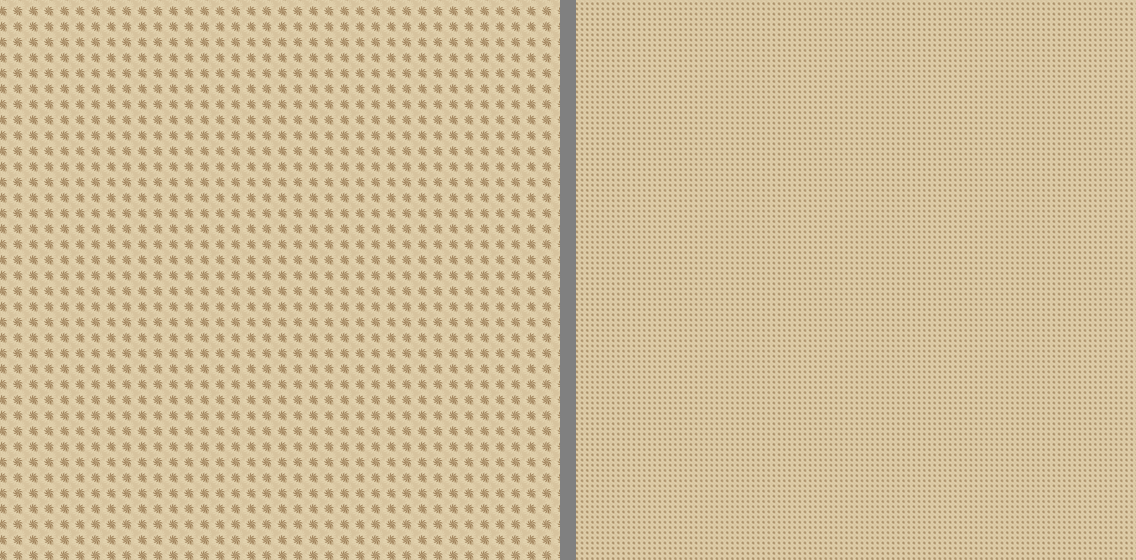
Left: one tile. Right: repeated 3 by 3.
Reproduce this pattern procedurally as a WebGL 2 fragment shader.

```glsl
#version 300 es
precision highp float;
// Small brown pinwheel swirls with cream and tan swirls behind, in a 36 by 36 grid.

uniform vec2 u_resolution;
out vec4 fragColor;

// Coverage of a curved-arm pinwheel, repeated once per unit cell.
float swirl(vec2 p, vec2 center, float radius, float arms, float twist, float px) {
    vec2 d = fract(p - center + 0.5) - 0.5;
    float r = length(d);
    float wave = sin(arms * atan(d.y, d.x + 1e-5) + twist * r / radius);
    // Arms thin out to points at the rim and blend together at the hub.
    float taper = 0.1 + 0.85 * smoothstep(0.45, 1.0, r / radius);
    float blur = max(0.6 * arms * px / max(r, 0.01), 0.25);
    float arm = clamp(0.5 + 0.5 * (wave - taper) / blur, 0.0, 1.0);
    return arm * (1.0 - smoothstep(radius - 0.8 * px, radius + 0.4 * px, r));
}

// Soft round patch, repeated once per unit cell.
float patchGlow(vec2 p, vec2 center, float radius) {
    vec2 d = fract(p - center + 0.5) - 0.5;
    return 1.0 - smoothstep(0.3 * radius, radius, length(d));
}

void main() {
    vec2 p = gl_FragCoord.xy / u_resolution * 36.0;
    float px = 36.0 / min(u_resolution.x, u_resolution.y);
    vec2 hub = vec2(0.145, 0.305);

    vec3 ground = vec3(0.85, 0.775, 0.63);
    vec3 cream = vec3(0.93, 0.885, 0.745);
    vec3 shade = vec3(0.75, 0.65, 0.49);
    vec3 brown = vec3(0.47, 0.32, 0.16);

    // Ground with a faint halo around each motif.
    vec3 color = mix(ground, vec3(0.87, 0.81, 0.67), 0.6 * patchGlow(p, hub, 0.5));

    // Pale swirls between the motifs.
    color = mix(color, shade, 0.15 * swirl(p, hub + vec2(0.5, 0.42), 0.3, 9.0, 6.0, px));
    color = mix(color, cream, 0.6 * swirl(p, hub + vec2(0.18, 0.36), 0.32, 10.0, -6.0, px));
    color = mix(color, cream, 0.7 * swirl(p, hub + vec2(-0.13, -0.08), 0.43, 12.0, 6.0, px));
    color = mix(color, cream, 0.4 * swirl(p, hub + vec2(0.42, -0.1), 0.25, 9.0, -6.0, px));

    // Small tan swirl at the lower right, then the main brown pinwheel.
    vec2 side = hub + vec2(0.16, -0.22);
    color = mix(color, shade, 0.4 * patchGlow(p, side, 0.18));
    color = mix(color, brown, 0.25 * swirl(p, side, 0.17, 7.0, 5.0, px));
    color = mix(color, shade, 0.25 * patchGlow(p, hub, 0.28));
    color = mix(color, brown, 0.84 * swirl(p, hub, 0.32, 9.0, 6.0, px));

    fragColor = vec4(color, 1.0);
}
```
